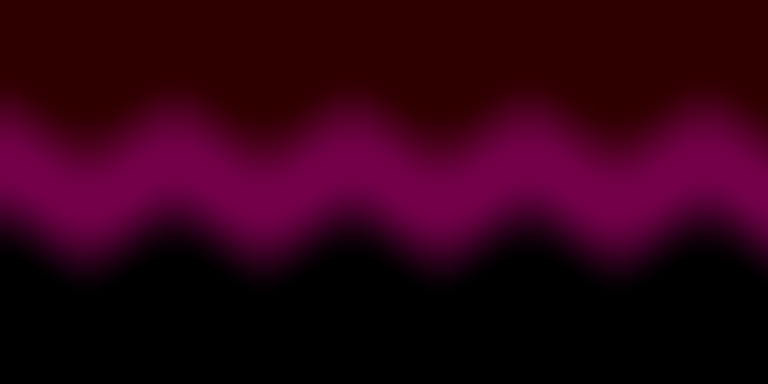
A WebGL 2 fragment shader for this background:

```glsl
#version 300 es
precision highp float;

uniform vec2 u_resolution;
out vec4 fragColor;

// Signed height above the centre line of the wave
float waveOffset(vec2 p) {
    return p.y - 0.521 - 0.048 * cos(13.65 * p.x + 0.06);
}

void main() {
    // Canvas height is one unit
    vec2 p = gl_FragCoord.xy / u_resolution.y;
    float offset = waveOffset(p);

    // Dark red above the wave, black below; the band covers the seam
    vec3 darkRed = vec3(0.18, 0.0, 0.0);
    vec3 background = darkRed * smoothstep(-0.015, 0.015, offset);

    // Soft magenta band
    vec3 magenta = vec3(0.45, 0.0, 0.285);
    float band = 1.0 - smoothstep(0.02, 0.25, abs(offset));

    fragColor = vec4(mix(background, magenta, band), 1.0);
}
```
